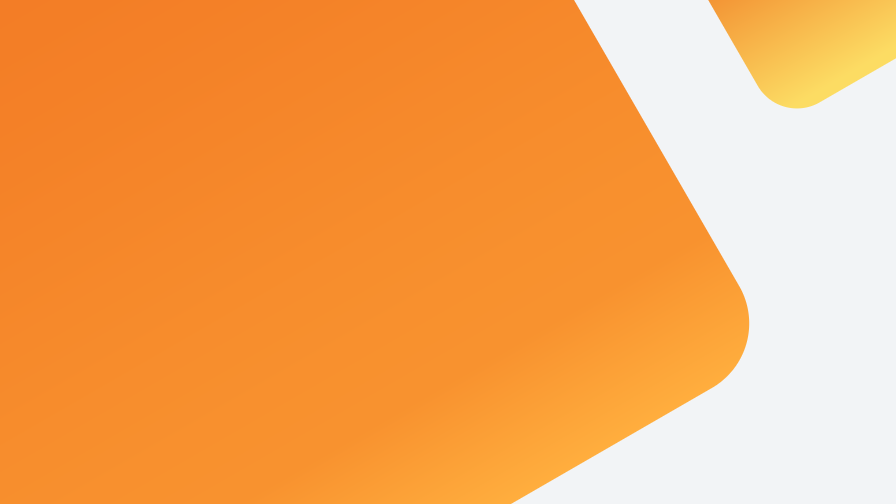
Reproduce this background procedurally as a Shadertoy shader.

```glsl
// Layout, in canvas heights
const float TILT = 0.5235988;
const vec2 LARGE_CORNER = vec2(1.5407, 0.3042);
const vec2 SMALL_CORNER = vec2(1.5484, 0.7519);
const float LARGE_RADIUS = 0.148;
const float SMALL_RADIUS = 0.090;

// Gradient lengths, measured inward from the lower edge of each card
const float LARGE_DEPTH = 1.373;
const float GLOW_DEPTH = 0.27;
const float SMALL_DEPTH = 0.287;
const float SMALL_RIM = 0.02;

// Colours
const vec3 PAPER = vec3(0.950, 0.956, 0.965);
const vec3 DEEP_ORANGE = vec3(0.953, 0.490, 0.148);
const vec3 ORANGE = vec3(0.973, 0.573, 0.184);
const vec3 AMBER = vec3(1.000, 0.682, 0.243);
const vec3 SMALL_ORANGE = vec3(0.953, 0.580, 0.205);
const vec3 YELLOW = vec3(0.988, 0.862, 0.390);

// Signed distance to an endless quadrant x < 0, y < 0 with a rounded corner
float roundedQuadrant(vec2 p, float radius) {
    vec2 q = p + radius;
    return length(max(q, 0.0)) + min(max(q.x, q.y), 0.0) - radius;
}

// Antialiased coverage of a shape from its signed distance
float coverage(float dist) {
    return clamp(0.5 - dist * iResolution.y, 0.0, 1.0);
}

// Tilted axes: x points out of the right edge, y out of the lower edge
vec2 toCardAxes(vec2 p) {
    float c = cos(TILT), s = sin(TILT);
    return vec2(dot(p, vec2(c, s)), dot(p, vec2(s, -c)));
}

vec3 largeCardColor(float depth) {
    vec3 body = mix(ORANGE, DEEP_ORANGE, smoothstep(GLOW_DEPTH, LARGE_DEPTH, depth) * 0.5
        + 0.5 * clamp((depth - GLOW_DEPTH) / (LARGE_DEPTH - GLOW_DEPTH), 0.0, 1.0));
    return mix(AMBER, body, clamp(depth / GLOW_DEPTH, 0.0, 1.0));
}

vec3 smallCardColor(float depth) {
    float t = clamp((depth - SMALL_RIM) / (SMALL_DEPTH - SMALL_RIM), 0.0, 1.0);
    return mix(YELLOW, SMALL_ORANGE, t);
}

void mainImage(out vec4 fragColor, in vec2 fragCoord) {
    vec2 uv = fragCoord / iResolution.y;
    vec2 large = toCardAxes(uv - LARGE_CORNER);
    vec2 small = toCardAxes(uv - SMALL_CORNER);

    // The small card extends the other way, so its side axis is mirrored
    float largeDist = roundedQuadrant(large, LARGE_RADIUS);
    float smallDist = roundedQuadrant(vec2(-small.x, small.y), SMALL_RADIUS);

    vec3 color = PAPER;
    color = mix(color, largeCardColor(-large.y), coverage(largeDist));
    color = mix(color, smallCardColor(-small.y), coverage(smallDist));
    fragColor = vec4(color, 1.0);
}
```
